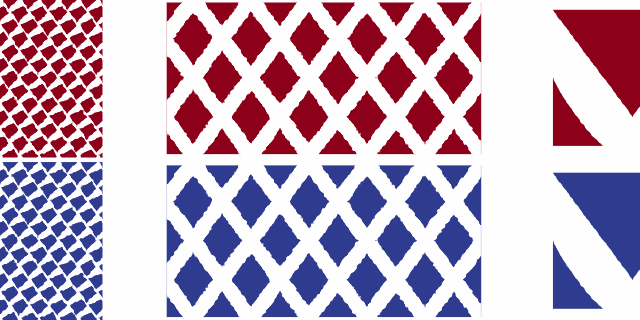
A WebGL 2 fragment shader for this pattern:

```glsl
#version 300 es
precision highp float;
// Three panels of ragged lattice tiles, in a crimson band above a blue band.

uniform vec2 u_resolution;
out vec4 fragColor;

const vec2 CANVAS = vec2(768.0, 384.0);   // design units across the canvas
const float BAND_SHIFT = 195.5;
const vec3 PAPER = vec3(1.0, 0.995, 1.0);
const vec3 CRIMSON = vec3(0.55, 0.0, 0.1);
const vec3 BLUE = vec3(0.18, 0.23, 0.56);

float hash(vec2 p) {
    vec3 q = fract(vec3(p.xyx) * 0.1031);
    q += dot(q, q.yzx + 33.33);
    return fract((q.x + q.y) * q.z);
}

float valueNoise(vec2 p) {
    vec2 cell = floor(p);
    vec2 f = fract(p);
    f = f * f * (3.0 - 2.0 * f);
    float low = mix(hash(cell), hash(cell + vec2(1, 0)), f.x);
    float high = mix(hash(cell + vec2(0, 1)), hash(cell + vec2(1, 1)), f.x);
    return mix(low, high, f.y);
}

vec2 repeatCell(vec2 p, vec2 period) {
    return p - period * round(p / period);
}

vec2 rotate(vec2 p, float angle) {
    float c = cos(angle), s = sin(angle);
    return vec2(c * p.x - s * p.y, s * p.x + c * p.y);
}

float boxDistance(vec2 p, vec2 halfSize) {
    vec2 d = abs(p) - halfSize;
    return length(max(d, 0.0)) + min(max(d.x, d.y), 0.0);
}

// Signed distance to the rectangle between two corners
float rectDistance(vec2 p, vec2 low, vec2 high) {
    return boxDistance(p - 0.5 * (low + high), 0.5 * (high - low));
}

// Approximate rhombus distance; bend below 1 makes the sides concave
float rhombusDistance(vec2 p, vec2 radius, float bend) {
    vec2 q = pow(abs(p) / radius, vec2(bend));
    return (q.x + q.y - 1.0) * radius.x * radius.y / length(radius);
}

// Tilted shield that narrows toward one end
float shieldDistance(vec2 p, vec2 halfSize, float angle) {
    vec2 q = rotate(p, angle);
    q.y /= 1.0 - 0.025 * q.x;
    return boxDistance(q, halfSize);
}

float smallTiles(vec2 p, float ragged) {
    vec2 period = vec2(23.4, 31.3);
    vec2 q = p - vec2(12.5, 31.3);
    vec2 size = vec2(8.0, 6.4);
    float even = shieldDistance(repeatCell(q, period), size, 0.6);
    float odd = shieldDistance(repeatCell(q + 0.5 * period, period), size, 0.6);
    float d = min(even, odd) + 1.8 * ragged;
    return max(d, rectDistance(p, vec2(-5.0, -1.0), vec2(123.0, 189.0)));
}

float diamondTiles(vec2 p, float ragged) {
    vec2 period = vec2(69.6, 94.0);
    vec2 q = p - vec2(301.2, 46.2);
    vec2 radius = vec2(23.6, 32.0);
    float even = rhombusDistance(repeatCell(q, period), radius, 1.0);
    float odd = rhombusDistance(repeatCell(q + 0.5 * period, period), radius, 1.0);
    float d = min(even, odd) + 2.4 * ragged;
    return max(d, rectDistance(p, vec2(200.0, 3.0), vec2(577.5, 185.0)));
}

float largeTiles(vec2 p, float ragged) {
    float upper = rhombusDistance(p - vec2(759.0, 12.5), vec2(95.5, 127.0), 1.0);
    float lower = rhombusDistance(p - vec2(664.0, 175.0), vec2(60.0, 81.0), 0.87);
    float d = min(upper, lower) + 1.2 * ragged;
    return max(d, rectDistance(p, vec2(663.5, 11.7), vec2(780.0, 175.0)));
}

float coverage(float d, float pixel) {
    return 1.0 - smoothstep(-0.6 * pixel, 0.6 * pixel, d);
}

void main() {
    vec2 p = gl_FragCoord.xy / u_resolution * CANVAS;
    p.y = CANVAS.y - p.y;
    float pixel = CANVAS.y / u_resolution.y;

    // Both bands share one layout
    float band = step(192.3, p.y);
    p.y -= BAND_SHIFT * band;
    vec3 ink = mix(CRIMSON, BLUE, band);

    // Torn edges
    float ragged = valueNoise(p * 0.3) - 0.5;
    float d = min(smallTiles(p, ragged), diamondTiles(p, ragged));
    d = min(d, largeTiles(p, ragged));
    float tone = coverage(d, pixel);

    // Faint side rules of the middle panel
    float rule = rectDistance(vec2(abs(p.x - 388.7), p.y), vec2(188.2, 3.0), vec2(189.0, 185.0));
    tone = max(tone, 0.3 * coverage(rule, pixel));

    fragColor = vec4(mix(PAPER, ink, tone), 1.0);
}
```
